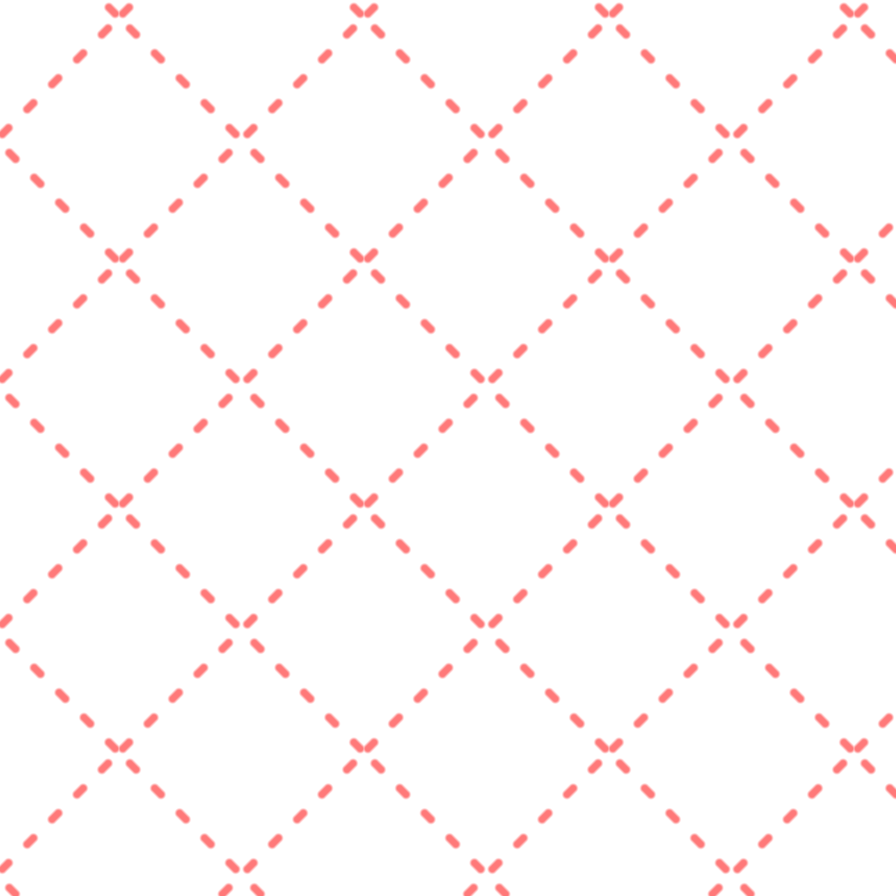
This pattern is drawn by a WebGL 1 fragment shader. Its source:

```glsl
precision highp float;

uniform vec2 u_resolution;

// TILE is a share of the canvas; the dash values are shares of a tile.
#define TILE 0.27344
#define CROSSING vec2(0.1328, 0.9805)
#define DASHES_PER_TILE 10.0
#define FIRST_DASH 0.0571
#define DASH_STEP 0.1016
#define DASH_HALF_LENGTH 0.0181
#define DASH_RADIUS 0.0160
#define EDGE_SOFTNESS 0.0075
#define PAPER vec3(1.0)
#define INK vec3(1.0, 0.475, 0.475)

// Signed distance to round-capped dashes on the lines y = x + n.
// The dash rhythm restarts every tile, so its closing gap is shorter.
float dashedDiagonal(vec2 p) {
    float offset = fract(p.y - p.x + 0.5) - 0.5;
    float along = p.x + 0.5 * offset;

    float closingGap = 1.0 - (DASHES_PER_TILE - 1.0) * DASH_STEP;
    float start = FIRST_DASH - 0.5 * closingGap;
    float t = fract(along - start) + start - FIRST_DASH;
    float fromCenter = t - DASH_STEP * floor(t / DASH_STEP + 0.5);

    // Turn x-axis lengths into true lengths along and across the diagonal.
    vec2 local = vec2(abs(fromCenter) * sqrt(2.0), offset / sqrt(2.0));
    local.x = max(local.x - DASH_HALF_LENGTH, 0.0);
    return length(local) - DASH_RADIUS;
}

void main() {
    float side = min(u_resolution.x, u_resolution.y);
    vec2 uv = gl_FragCoord.xy / side;

    // Tile coordinates around a crossing, with y pointing down.
    vec2 p = (uv - CROSSING) * vec2(1.0, -1.0) / TILE;

    // The two diagonal families mirror each other.
    float d = min(dashedDiagonal(p), dashedDiagonal(vec2(-p.x, p.y)));

    float edge = max(EDGE_SOFTNESS, 0.7 / (side * TILE));
    float coverage = 1.0 - smoothstep(-edge, edge, d);
    gl_FragColor = vec4(mix(PAPER, INK, coverage), 1.0);
}
```
